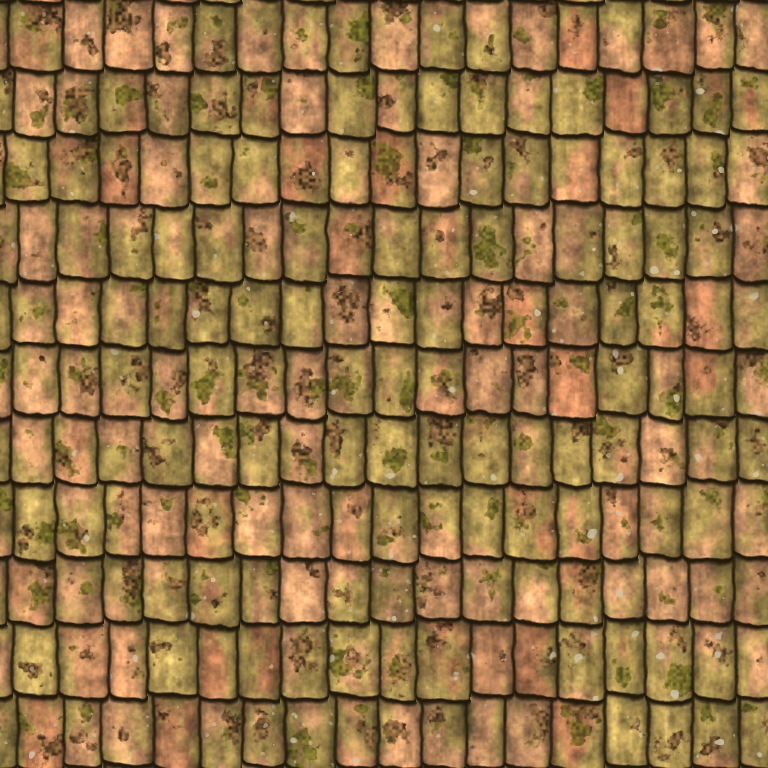
This texture is drawn by a Shadertoy shader. Its source:

```glsl
#define COUNT vec2(17.0, 11.0)
#define OFFSET vec2(0.27, 0.03)
#define WOBBLE 0.10
#define EDGE_JITTER 0.09
#define SEAM_WIDTH 0.065
#define CLAY vec3(0.82, 0.60, 0.42)
#define RED_CLAY vec3(0.76, 0.49, 0.33)
#define OCHRE vec3(0.67, 0.57, 0.32)
#define MOSS vec3(0.36, 0.35, 0.10)
#define DEBRIS vec3(0.42, 0.30, 0.18)
#define LICHEN vec3(0.82, 0.77, 0.66)
#define CREVICE vec3(0.13, 0.10, 0.05)

float hash(vec2 p) {
    vec3 q = fract(p.xyx * 0.1031);
    q += dot(q, q.yzx + 33.33);
    return fract((q.x + q.y) * q.z);
}

// Value noise that wraps at the canvas borders
float noise(vec2 uv, vec2 cells, float seed) {
    vec2 p = uv * cells, i = floor(p), f = fract(p);
    f = f * f * (3.0 - 2.0 * f);
    vec2 a = mod(i, cells) + seed, b = mod(i + 1.0, cells) + seed;
    return mix(mix(hash(a), hash(vec2(b.x, a.y)), f.x),
               mix(hash(vec2(a.x, b.y)), hash(b), f.x), f.y);
}

float fbm(vec2 uv, vec2 cells, float seed) {
    float sum = 0.0, gain = 0.5;
    for (int i = 0; i < 4; i++) {
        sum += gain * noise(uv, cells, seed);
        cells *= 2.0;
        gain *= 0.5;
    }
    return sum / 0.9375;
}

// Uneven tile widths, shifted a little in each row
float seamX(float x, float row) {
    float shift = 0.2 * (hash(vec2(mod(row, COUNT.y), 41.0)) - 0.5);
    return x + shift + 0.25 * (noise(vec2(x, row) / COUNT, COUNT, 13.0) - 0.5);
}

// Height of a tile's hanging edge: tilted, with rounded corners
float lowerEdge(vec2 id, float x) {
    vec2 cell = mod(id, COUNT);
    float jitter = 0.13 * (hash(vec2(cell.y, 57.0)) - 0.5)
                 + EDGE_JITTER * (hash(cell + 9.0) - 0.5);
    return id.y + jitter + 0.06 * pow(abs(2.0 * x - 1.0), 6.0) + 0.05 * (0.5 - x);
}

// Ragged patch at a random place on a tile
float clump(vec2 f, vec2 id, float seed, float rough) {
    vec2 center = vec2(0.15, 0.3) + vec2(0.7, 0.6) * vec2(hash(id + seed), hash(id + seed + 3.0));
    float radius = 0.38 * hash(id + seed + 7.0) - 0.04;
    float d = length((f - center) * vec2(1.0, 1.3));
    return smoothstep(0.0, 0.16, radius - d + 0.9 * (rough - 0.5));
}

// Sparse pale chips
float specks(vec2 uv, float cells, float seed) {
    vec2 p = uv * cells, i = floor(p);
    vec2 center = 0.3 + 0.4 * vec2(hash(i + seed), hash(i + seed + 5.0));
    float radius = 0.08 + 0.2 * hash(i + seed + 11.0);
    float d = length(fract(p) - center) + 0.25 * (noise(uv, vec2(cells * 4.0), seed) - 0.5);
    return step(0.94, hash(i + seed + 17.0)) * (1.0 - smoothstep(radius * 0.5, radius, d));
}

void mainImage(out vec4 fragColor, in vec2 fragCoord) {
    vec2 uv = fragCoord / iResolution.xy;
    vec2 wobble = vec2(fbm(uv, vec2(40.0), 3.0), fbm(uv, vec2(40.0), 7.0)) - 0.5;
    vec2 g = uv * COUNT - OFFSET + WOBBLE * wobble;

    // Topmost overlapping tile, and the gap below the row above it
    vec2 id, f;
    float gap = 1.0;
    for (int k = 1; k >= -1; k--) {
        float row = floor(g.y) + float(k);
        float x = seamX(g.x, row);
        id = vec2(floor(x), row);
        f = vec2(x - id.x, g.y - lowerEdge(id, x - id.x));
        if (f.y > 0.0) break;
        gap = -f.y;
    }
    id = mod(id, COUNT);

    // Fired clay with ochre stains and streaks
    float side = min(f.x, 1.0 - f.x);
    float rough = fbm(uv, vec2(64.0), 23.0);
    float grain = noise(uv, vec2(230.0), 31.0);
    float streak = fbm(uv, vec2(90.0, 16.0), 37.0);
    float stain = fbm(uv, vec2(22.0, 15.0), 43.0) + 0.35 * abs(f.x - 0.42)
                + 0.3 * (hash(id + 61.0) - 0.5) + 0.4 * (streak - 0.5);
    vec3 color = mix(CLAY, RED_CLAY, smoothstep(0.4, 1.0, hash(id + 71.0)) * 0.8);
    color = mix(color, OCHRE, smoothstep(0.42, 0.68, stain));
    color *= 0.86 + 0.24 * hash(id + 83.0);
    color *= 1.0 + 0.5 * (streak - 0.5) + 0.7 * (rough - 0.5) + 0.16 * (grain - 0.5);
    color *= 1.04 - 0.7 * (f.x - 0.42) * (f.x - 0.42);

    // Moss, crumbled debris and lichen
    float moss = clump(f, id, 97.0, rough);
    float debris = clump(f, id, 131.0, fbm(uv, vec2(75.0), 53.0));
    color = mix(color, MOSS * (0.5 + 0.9 * grain), 0.75 * moss);
    color = mix(color, DEBRIS * (0.3 + 1.4 * grain), 0.85 * debris);
    for (int i = 0; i < 2; i++) {
        float layer = float(i);
        color = mix(color, LICHEN, (0.85 - 0.3 * layer) * specks(uv, 38.0 + 42.0 * layer, 151.0 + layer));
    }

    // Soft shading, then dark seams and overhang shadows
    color *= 0.74 + 0.26 * smoothstep(0.0, 0.2, side) * smoothstep(0.0, 0.28, gap);
    float seam = mix(1.0, smoothstep(0.005, SEAM_WIDTH, side), 0.65 + 0.35 * rough);
    float overhang = smoothstep(0.0, 0.035, f.y) * smoothstep(0.015, 0.095, gap);
    fragColor = vec4(mix(CREVICE, color, seam * overhang), 1.0);
}
```
